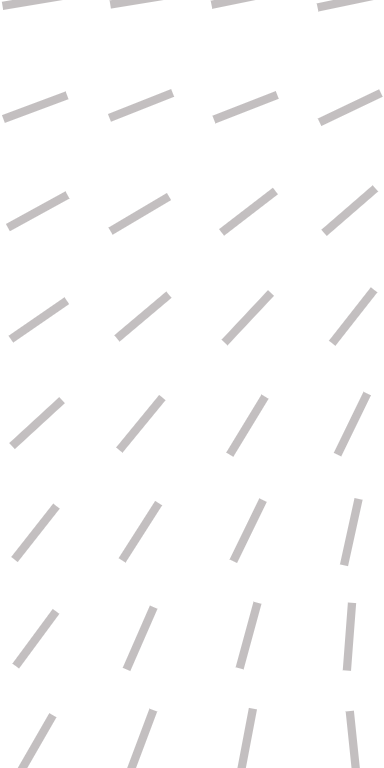
This pattern is drawn by a Shadertoy shader. Its source:

```glsl
#define PITCH vec2(0.2725, 0.2766)      // spacing of bars, in canvas widths
#define FIRST_BAR vec2(0.097, 0.0)      // centre of the top-left bar
#define HALF_SIZE vec2(0.0885, 0.0108)  // half length and half thickness
#define START_ANGLE 9.0                 // degrees, top row
#define ROW_TURN 11.3                   // degrees gained per row
#define ROW_EASE 0.6                    // slowing of the turn down the rows
#define COLUMN_TURN 1.65                // extra degrees per row and column
#define ANGLE_JITTER 3.0                // degrees either way
#define CENTRE_JITTER 0.006             // canvas widths either way
#define BAR_COLOUR vec3(0.765, 0.75, 0.753)
#define PAPER_COLOUR vec3(1.0)

float hash(vec2 p) {
    return fract(sin(dot(p, vec2(127.1, 311.7))) * 43758.5453);
}

float signedHash(vec2 p) {
    return 2.0 * hash(p) - 1.0;
}

float boxDistance(vec2 p, vec2 halfSize) {
    vec2 d = abs(p) - halfSize;
    return length(max(d, 0.0)) + min(max(d.x, d.y), 0.0);
}

// Bars turn steadily down the rows, faster towards the right
float barAngle(vec2 cell) {
    float degrees = START_ANGLE + cell.y * (ROW_TURN - ROW_EASE * cell.y + COLUMN_TURN * cell.x);
    return radians(degrees + ANGLE_JITTER * signedHash(cell + 3.7));
}

void mainImage(out vec4 fragColor, in vec2 fragCoord) {
    // Canvas widths, measured from the top-left corner
    vec2 p = vec2(fragCoord.x, iResolution.y - fragCoord.y) / iResolution.x;
    float pixel = 1.0 / iResolution.x;

    // Nearest bar and its slightly displaced centre
    vec2 cell = floor((p - FIRST_BAR) / PITCH + 0.5);
    vec2 jitter = CENTRE_JITTER * vec2(signedHash(cell + 11.3), signedHash(cell + 23.9));
    vec2 offset = p - FIRST_BAR - cell * PITCH - jitter;

    // Rotate into the frame of the bar
    float angle = barAngle(cell);
    vec2 along = vec2(cos(angle), -sin(angle));
    vec2 local = vec2(dot(offset, along), dot(offset, vec2(-along.y, along.x)));

    float d = boxDistance(local, HALF_SIZE);
    float coverage = clamp(0.5 - d / pixel, 0.0, 1.0);
    fragColor = vec4(mix(PAPER_COLOUR, BAR_COLOUR, coverage), 1.0);
}
```
